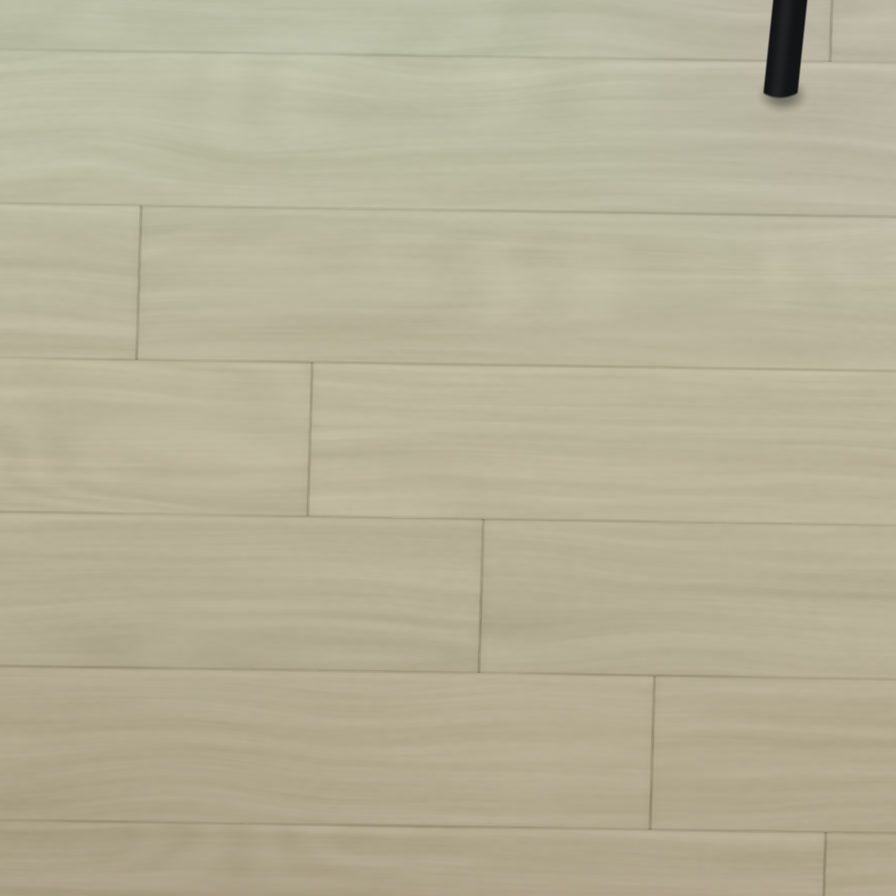
Reproduce this texture procedurally as a three.js fragment shader.

```glsl
// Pale oak floor of staggered planks with fine grain, and a dark furniture leg at the top
varying vec2 vUv;

float hash(vec2 p) {
  return fract(sin(dot(p, vec2(127.1, 311.7))) * 43758.5453);
}

float noise(vec2 p) {
  vec2 i = floor(p), f = fract(p);
  f = f * f * (3.0 - 2.0 * f);
  return mix(mix(hash(i), hash(i + vec2(1.0, 0.0)), f.x),
             mix(hash(i + vec2(0.0, 1.0)), hash(i + 1.0), f.x), f.y);
}

float fbm(vec2 p) {
  float sum = 0.0, amp = 0.5;
  for (int i = 0; i < 4; i++) {
    sum += amp * noise(p);
    p = p * 2.03 + 17.3;
    amp *= 0.5;
  }
  return sum / 0.9375;
}

// Signed wood tone around zero; p.x runs along the plank, p.y across it
float woodGrain(vec2 p, float seed) {
  vec2 q = p + vec2(seed * 37.0, seed * 91.0);
  q.y += 0.16 * (noise(q * vec2(5.0, 2.0)) - 0.5);
  float broad = fbm(q * vec2(2.2, 5.0)) - 0.5;
  float streak = fbm(q * vec2(3.5, 16.0)) - 0.5;
  float fiber = noise(q * vec2(14.0, 48.0)) - 0.5;
  float field = noise(q * vec2(2.6, 1.7)) + 0.12 * noise(q * vec2(9.0, 5.0));
  float rings = sin(field * 34.0) * smoothstep(0.4, 0.75, noise(q * vec2(2.0, 1.5) + 8.0));
  return 0.045 * broad + 0.060 * streak + 0.012 * fiber + 0.009 * rings;
}

void main() {
  vec2 p = vec2(vUv.x, 1.0 - vUv.y);

  // Slightly sloping rows; each row's end joint steps to the right
  float across = (p.y - 0.015 * p.x - 0.055) / 0.172;
  float row = floor(across);
  float f = across - row;
  float along = (p.x + 0.005 * (f - 0.5) + 0.036 - 0.191 * row) / 1.156;
  float seed = hash(vec2(row + 3.0, floor(along) + 5.0));

  // Light falling across the floor
  vec3 color = mix(vec3(0.745, 0.750, 0.657), vec3(0.732, 0.706, 0.603), smoothstep(0.0, 0.55, p.y));
  color = mix(color, vec3(0.695, 0.655, 0.555), smoothstep(0.45, 1.05, p.y));
  color = mix(color, vec3(0.735, 0.705, 0.645), 0.8 * smoothstep(0.45, 0.0, length(p - vec2(1.0, 0.0))));
  color -= 0.03 * smoothstep(0.6, 0.0, length(p - vec2(0.0, 1.0)));

  // Plank tone, grain and faint surface mottling
  color += (seed - 0.5) * 0.016;
  color += woodGrain(vec2(p.x, across), seed) * vec3(1.0, 1.0, 1.05);
  color += 0.010 * (noise(p * vec2(110.0, 170.0)) - 0.5);

  // Long seams of uneven strength, with a pale bevel below
  float seam = min(f, 1.0 - f) * 0.172;
  float wear = 0.35 + 0.65 * noise(vec2(p.x * 9.0, floor(across + 0.5) * 7.3));
  color -= 0.085 * wear * smoothstep(0.0028, 0.0004, seam);
  color += 0.022 * wear * smoothstep(0.006, 0.0, abs(f * 0.172 - 0.006));

  // End joints
  float joint = abs(along - floor(along + 0.5)) * 1.156;
  float jointWear = 0.65 + 0.35 * noise(vec2(f * 5.0, row * 4.7));
  color -= 0.115 * jointWear * smoothstep(0.0028, 0.0004, joint);
  color -= 0.012 * smoothstep(0.012, 0.0, joint);

  // Furniture leg with a soft contact shadow
  float side = p.x - 0.882 + 0.105 * p.y;
  float shadow = length((p - vec2(0.874, 0.106)) * vec2(1.0, 1.4));
  color *= 1.0 - 0.35 * smoothstep(0.032, 0.006, shadow);
  float tip = 0.109 - 14.0 * side * side;
  float leg = smoothstep(0.0205, 0.0175, abs(side)) * smoothstep(tip + 0.002, tip - 0.002, p.y);
  vec3 legColor = vec3(0.075, 0.08, 0.085) + 0.05 * smoothstep(0.012, 0.0, abs(side + 0.004));
  color = mix(color, legColor, leg);

  gl_FragColor = vec4(color, 1.0);
}
```
